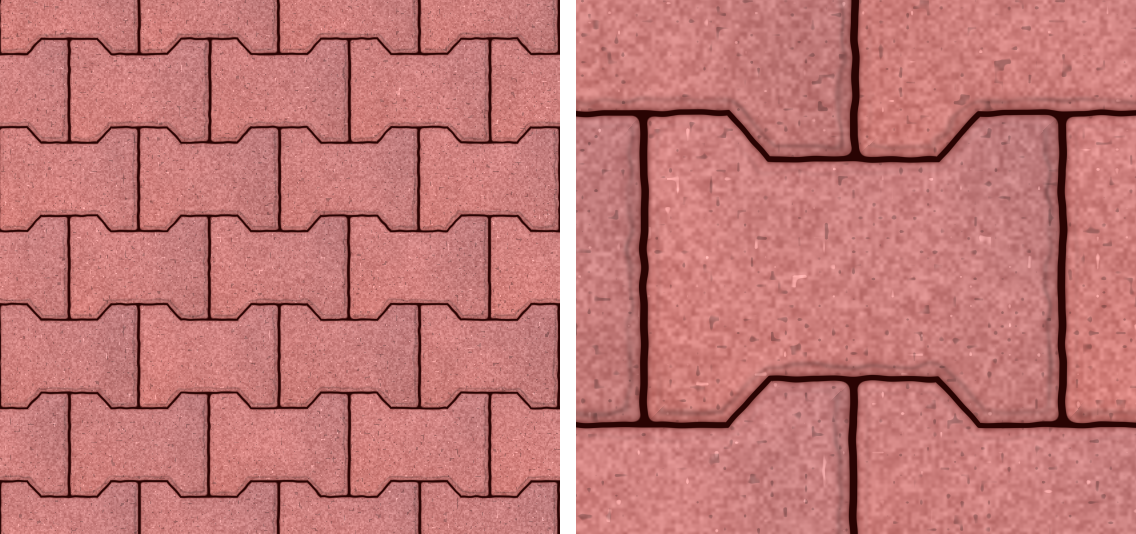
Left: the whole. Right: its middle third, enlarged.
Reproduce this texture procedurally as a Shadertoy shader.

```glsl
// Interlocking red concrete pavers, four across and about six rows down, in running bond.
// Each joint is a zigzag polyline measured by segment distance; upright joints alternate
// by half a block per row. Noise adds grain, pits, pale chips and soft tints per block.

float hash(vec2 p) {
    vec3 h = fract(vec3(p.xyx) * vec3(0.1031, 0.1030, 0.0973));
    h += dot(h, h.yzx + 33.33);
    return fract((h.x + h.y) * h.z);
}

float noise(vec2 p) {
    vec2 i = floor(p), f = fract(p);
    f = f * f * (3.0 - 2.0 * f);
    return mix(mix(hash(i), hash(i + vec2(1, 0)), f.x),
               mix(hash(i + vec2(0, 1)), hash(i + vec2(1, 1)), f.x), f.y);
}

float segmentDistance(vec2 p, vec2 a, vec2 b) {
    vec2 ab = b - a;
    return length(p - a - ab * clamp(dot(p - a, ab) / dot(ab, ab), 0.0, 1.0));
}

float smoothMin(float a, float b, float k) {
    float h = max(k - abs(a - b), 0.0) / k;
    return min(a, b) - h * h * k * 0.25;
}

void mainImage(out vec4 fragColor, in vec2 fragCoord) {
    // One unit is a block width; y runs downward
    vec2 p = vec2(fragCoord.x, iResolution.y - fragCoord.y) * 4.0 / iResolution.x;
    float pixel = 4.0 / iResolution.x;
    p.x += 0.006;
    vec2 wobble = vec2(noise(p * 22.0), noise(p * 22.0 + 71.0)) - 0.5;
    vec2 q = p + wobble * 0.007;

    // Nearest zigzag joint, folded about its raised part
    float joint = round((q.y - 0.331) / 0.6323);
    vec2 z = vec2(abs(fract(q.x + 0.5 * mod(joint, 2.0)) - 0.5),
                  q.y - 0.331 - 0.6323 * joint);
    float level = min(segmentDistance(z, vec2(-0.1, -0.055), vec2(0.2, -0.055)),
                  min(segmentDistance(z, vec2(0.2, -0.055), vec2(0.3, 0.055)),
                      segmentDistance(z, vec2(0.3, 0.055), vec2(0.6, 0.055))));
    bool below = z.y > clamp((z.x - 0.25) / 0.1, -0.5, 0.5) * 0.11;

    // Upright joints of the row this point lies in
    float row = below ? joint : joint - 1.0;
    float s = q.x + 0.5 * (1.0 - mod(row, 2.0));
    s += (hash(vec2(round(s), row)) - 0.5) * 0.012;
    float across = s - round(s);
    vec2 block = vec2(floor(s), row);
    vec2 local = vec2(fract(s), (q.y - 0.331) / 0.6323 - row);
    float gap = smoothMin(abs(across) - 0.009, level - 0.0065, 0.022);

    // Block face: warm lower left, mauve right side, blotches
    float tint = hash(block + 17.0) - 0.5;
    float blotch = noise(p * 5.0 + 9.0) + 0.5 * noise(p * 11.0) - 0.75;
    vec3 color = vec3(0.815, 0.508, 0.500) * (1.0 + 0.03 * tint + 0.05 * blotch);
    color += vec3(0.012, -0.012, -0.025) * (local.y - local.x + 0.3 * tint);
    color *= 1.0 - 0.05 * smoothstep(0.55, 0.95, local.x);

    // Sandy grain, dark pits and pale chips
    float grain = noise(p * 105.0) + 0.7 * noise(p * 57.0 + 31.0) - 0.85;
    color += grain * vec3(0.125, 0.13, 0.13);
    color *= 1.0 - 0.22 * smoothstep(0.84, 0.97, noise(p * 62.0 + 140.0));
    color += 0.16 * smoothstep(0.93, 0.99, noise(p * 43.0 + 260.0));

    // Bevelled rim: lit top and left, shaded bottom and right, with a worn crease
    bool upright = abs(across) < level;
    float lit = (upright ? across > 0.0 : below) ? 1.0 : -1.0;
    float rim = 1.0 - smoothstep(0.012, 0.05, gap);
    color *= 1.0 + rim * (0.035 * lit - 0.01);
    float crease = (gap - 0.024 - 0.014 * wobble.x) / 0.007;
    color *= 1.0 - exp(-crease * crease) * (lit < 0.0 ? 0.15 : 0.05) * (0.5 + noise(p * 15.0));

    // Contact shadow, then the dark open joint
    color = mix(color, vec3(0.46, 0.21, 0.20), 0.75 * exp(-max(gap, 0.0) / 0.0065));
    color = mix(vec3(0.16, 0.015, 0.01), color, smoothstep(-0.7 * pixel, 0.7 * pixel, gap));

    fragColor = vec4(clamp(color, 0.0, 1.0), 1.0);
}
```
